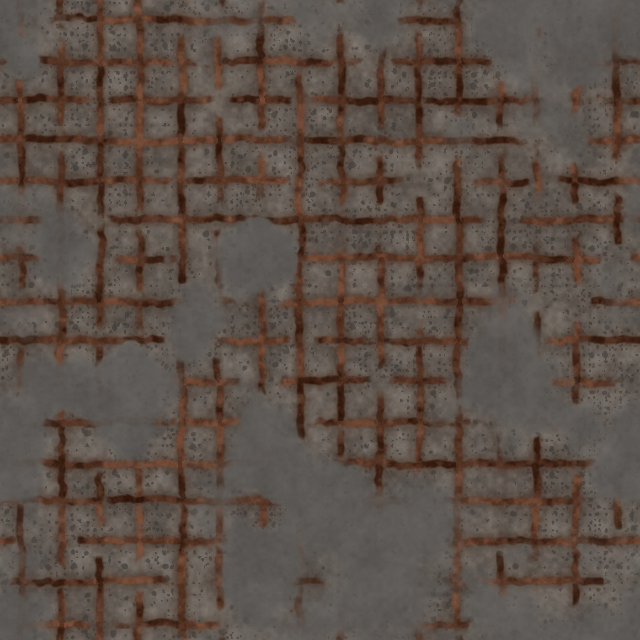
Give the GLSL for this texture, as a Shadertoy shader.

```glsl
// Weathered concrete with a 16 by 16 grid of broken, rusty bars and bare cement patches.

const float CELLS = 16.0;
const vec3 CONCRETE_DARK  = vec3(0.345, 0.315, 0.29);
const vec3 CONCRETE_LIGHT = vec3(0.455, 0.425, 0.395);
const vec3 BARE_CEMENT    = vec3(0.355, 0.345, 0.335);
const vec3 PIT_COLOR      = vec3(0.22, 0.21, 0.20);
const vec3 STAIN          = vec3(0.29, 0.21, 0.165);
const vec3 RUST_DARK      = vec3(0.20, 0.095, 0.045);
const vec3 RUST           = vec3(0.32, 0.19, 0.13);
const vec3 RUST_BRIGHT    = vec3(0.45, 0.285, 0.205);

float hash(vec2 p, float seed) {
    vec3 q = fract(vec3(p.xyx + seed * 17.3) * vec3(0.1031, 0.1030, 0.0973));
    q += dot(q, q.yzx + 33.33);
    return fract((q.x + q.y) * q.z);
}

// Value noise that wraps after "period" lattice steps.
float noise(vec2 p, float period, float seed) {
    vec2 i = floor(p), f = fract(p);
    f = f * f * (3.0 - 2.0 * f);
    vec2 a = mod(i, period), b = mod(i + 1.0, period);
    return mix(mix(hash(a, seed), hash(vec2(b.x, a.y), seed), f.x),
               mix(hash(vec2(a.x, b.y), seed), hash(b, seed), f.x), f.y);
}

// Layered noise over the unit square, starting at "frequency".
float fbm(vec2 uv, float frequency, float seed) {
    float sum = 0.0, weight = 0.5;
    for (int i = 0; i < 4; i++) {
        sum += weight * noise(uv * frequency, frequency, seed + float(i));
        frequency *= 2.0;
        weight *= 0.5;
    }
    return sum / 0.9375;
}

// Bars across p.x, running along p.y: x = core, y = stain, z = darkness.
vec3 rustBars(vec2 p, float bare, float seed) {
    float id = floor(p.x);
    vec2 along = vec2(p.y, id);
    float offset = 0.18 * (hash(vec2(id, 3.0), seed) - 0.5)
                 + 0.08 * (noise(along, CELLS, seed + 1.0) - 0.5)
                 + 0.07 * (noise(along * vec2(5.0, 1.0), CELLS * 5.0, seed + 2.0) - 0.5);
    float d = abs(p.x - id - 0.48 - offset);

    // Segments fade out at random and under the bare cement.
    float segment = noise(along + vec2(0.5, 0.0), CELLS, seed + 3.0);
    float fray = noise(p * 6.0, CELLS * 6.0, seed + 4.0);
    float present = smoothstep(0.16, 0.38, segment + 0.2 * (fray - 0.5) - 0.5 * bare);
    present *= 1.0 - 0.9 * bare;

    float halfWidth = 0.05 + 0.035 * fray + 0.02 * segment;
    float core = 1.0 - smoothstep(halfWidth - 0.03, halfWidth + 0.04, d);
    float stain = exp(-d * d / 0.038) * (0.55 + 0.45 * segment);
    float darkness = noise(along, CELLS, seed + 5.0);
    return vec3(core * present, stain * mix(0.2, 1.0, present), darkness);
}

// Irregular specks, one at most in each square of a fine lattice.
float pits(vec2 uv, float count, float density, float seed) {
    vec2 p = uv * count, id = floor(p);
    vec2 center = 0.35 + 0.3 * vec2(hash(id, seed), hash(id, seed + 1.0));
    vec2 q = fract(p) - center;
    q.x *= mix(0.8, 1.5, hash(id, seed + 2.0));
    float radius = mix(0.1, 0.28, hash(id, seed + 3.0));
    float ragged = 0.2 * (noise(p * 5.0, count * 5.0, seed + 4.0) - 0.5);
    float shape = 1.0 - smoothstep(radius - 0.08, radius + 0.08, length(q) + ragged);
    return shape * step(hash(id, seed + 5.0), density);
}

void mainImage(out vec4 fragColor, in vec2 fragCoord) {
    vec2 uv = fragCoord / iResolution.xy;
    vec2 p = uv * CELLS;

    // Mottled concrete with fine grain and smooth patches.
    float bare = smoothstep(0.57, 0.69, fbm(uv, 5.0, 2.0));
    float mottle = fbm(uv, 24.0, 11.0);
    float grain = fbm(uv, 128.0, 23.0) - 0.5;
    vec3 color = mix(CONCRETE_DARK, CONCRETE_LIGHT, smoothstep(0.15, 0.8, mottle));
    color = mix(color, BARE_CEMENT + 0.05 * (mottle - 0.5), 0.85 * bare);
    color += grain * mix(0.13, 0.04, bare);

    // Clustered pits in three sizes.
    float cluster = smoothstep(0.35, 0.75, fbm(uv, 14.0, 31.0)) * (1.0 - 0.85 * bare);
    float pitted = 0.0;
    for (int i = 0; i < 3; i++) {
        float level = float(i);
        float count = 48.0 + 36.0 * level;
        pitted = max(pitted, pits(uv, count, 0.08 + 0.5 * cluster, 40.0 + 7.0 * level)
                             * (1.0 - 0.8 * bare));
    }
    color = mix(color, PIT_COLOR, 0.6 * pitted);

    // Rust stains spread from both directions of bars.
    vec3 upright = rustBars(p, bare, 60.0);
    vec3 level = rustBars(p.yx, bare, 75.0);
    float stain = 1.0 - (1.0 - upright.y) * (1.0 - level.y);
    stain *= (0.5 + 0.75 * mottle) * (1.0 - 0.85 * bare);
    color = mix(color, STAIN + 0.1 * grain, clamp(0.85 * stain, 0.0, 1.0));

    // Flaky bars vary from dark scale to bright rust.
    float core = max(upright.x, level.x);
    float darkness = mix(level.z, upright.z, step(level.x, upright.x));
    float flake = fbm(uv, 64.0, 90.0) + 0.6 * (0.5 - darkness);
    vec3 rust = mix(RUST_DARK, RUST, smoothstep(0.2, 0.5, flake));
    rust = mix(rust, RUST_BRIGHT, smoothstep(0.5, 0.85, flake));
    color = mix(color, rust + 0.1 * grain, 0.92 * core);

    fragColor = vec4(clamp(color, 0.0, 1.0), 1.0);
}
```
